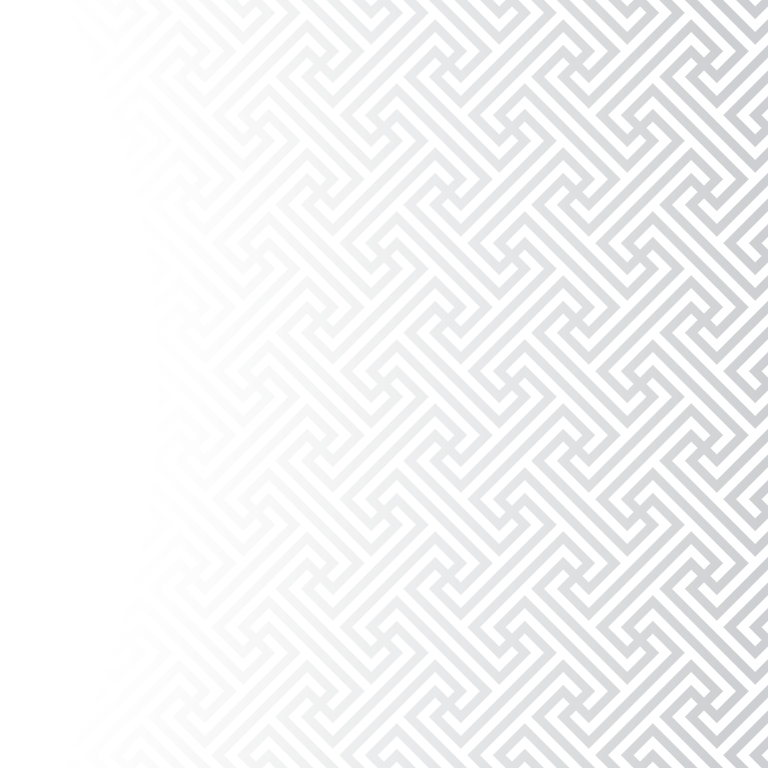
Give the GLSL for this pattern, as a WebGL 1 fragment shader.

```glsl
precision highp float;

// Diagonal key-fret lattice in grey on white, fading out to the left.
// Mirror folds reduce the plane to one cell with fourfold symmetry;
// a bent arm is drawn four times there, and a wide radial ramp tints it.

uniform vec2 u_resolution;

const vec3 PAPER = vec3(1.0);
const vec3 INK = vec3(0.805, 0.812, 0.822);
const vec2 LATTICE_CENTER = vec2(0.5);
const float PITCH_SCALE = 30.0;      // line pitches per unit of x + y
const float CELL = 5.0;              // cell side, in line pitches
const float HALF_LINE = 0.25;        // half the line width, in pitches
const vec2 FADE_CENTER = vec2(-0.86, 0.5);
const float FADE_START = 1.045;
const float FADE_END = 1.86;
const float FADE_POWER = 1.25;

// Distance to a square-ended bar along an axis-aligned segment
float barDistance(vec2 p, vec2 from, vec2 to) {
  vec2 d = abs(p - 0.5 * (from + to)) - 0.5 * abs(to - from);
  return max(d.x, d.y) - HALF_LINE;
}

// Reflect repeatedly into the cell centred on the origin
vec2 mirrorFold(vec2 p) {
  return 0.5 * CELL - abs(mod(p + 0.5 * CELL, 2.0 * CELL) - CELL);
}

// One arm: out of the hub, sideways, then along to the cell edge
float armDistance(vec2 p) {
  float d = barDistance(p, vec2(0.0), vec2(0.0, 1.0));
  d = min(d, barDistance(p, vec2(0.0, 1.0), vec2(2.0, 1.0)));
  return min(d, barDistance(p, vec2(2.0, 1.0), vec2(2.0, -CELL)));
}

float fretDistance(vec2 p) {
  p = mirrorFold(p);
  float d = CELL;
  for (int i = 0; i < 4; i++) {
    d = min(d, armDistance(p));
    p = vec2(-p.y, p.x);
  }
  return d;
}

void main() {
  vec2 uv = gl_FragCoord.xy / u_resolution;

  // Turn to the diagonal axes of the fret
  vec2 q = uv - LATTICE_CENTER;
  vec2 diagonal = PITCH_SCALE * vec2(q.x - q.y, q.x + q.y);

  // Antialiased line coverage
  float pixel = PITCH_SCALE * sqrt(2.0) / min(u_resolution.x, u_resolution.y);
  float line = 1.0 - smoothstep(-0.7 * pixel, 0.7 * pixel, fretDistance(diagonal));

  // Curved fade towards the left
  float ramp = (distance(uv, FADE_CENTER) - FADE_START) / (FADE_END - FADE_START);
  float strength = pow(clamp(ramp, 0.0, 1.0), FADE_POWER);

  gl_FragColor = vec4(mix(PAPER, INK, line * strength), 1.0);
}
```
